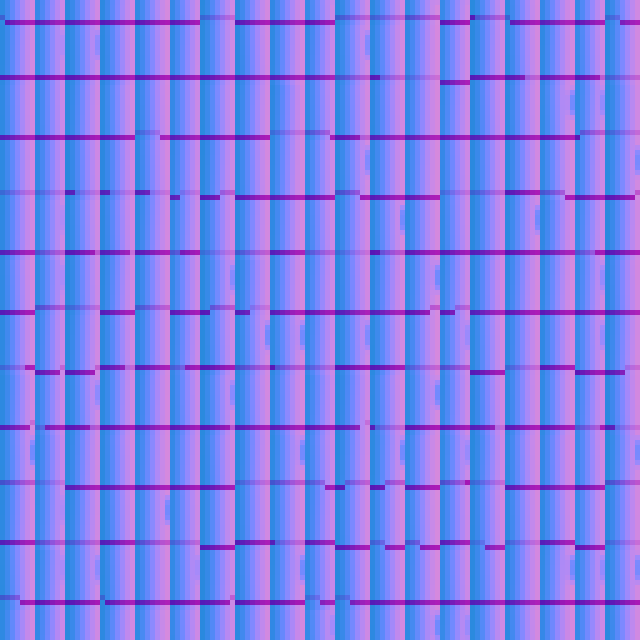
Write a WebGL 2 fragment shader that draws this texture map.

```glsl
#version 300 es
precision highp float;
// Tangent-space normal map of 19 by 11 rounded roof tiles, on a coarse texel grid.

uniform vec2 u_resolution;
out vec4 fragColor;

const float GRID = 128.0;               // texels per canvas side
const vec2 TILES = vec2(19.0, 11.0);    // repeats across and down

float hash(vec2 p) {
    return fract(sin(dot(p, vec2(127.1, 311.7))) * 43758.5453);
}

// Normal colour of one texel; the texel index wraps at the canvas edge.
vec3 tileTexel(vec2 texel) {
    vec2 center = mod(texel, GRID) + 0.5;
    vec2 tileSize = GRID / TILES;
    vec2 cell = center / tileSize - vec2(0.0, 0.556);
    vec2 id = mod(floor(cell), TILES);
    vec2 local = fract(cell);

    float shift = hash(id) - 0.5;
    float tilt = hash(id + 37.0) - 0.5;
    float wear = hash(id + 71.0);

    // Half-round body, leaning a little from tile to tile
    float across = local.x - 0.5 + 0.05 * shift + 0.08 * tilt * (local.y - 0.5);
    float nx = 0.68 * sin(2.8 * across);
    float ny = 0.075 + 0.015 * (wear - 0.5);

    // Some right edges dip towards the neighbouring tile
    float dip = smoothstep(0.8, 0.95, local.x) * step(0.8, wear);
    dip *= smoothstep(0.35, 0.6, local.y) * smoothstep(1.0, 0.75, local.y);
    nx = mix(nx, -0.3, 0.8 * dip);
    float nz = sqrt(1.0 - nx * nx - ny * ny);
    vec3 color = 0.5 + 0.5 * vec3(nx, ny, nz);

    // Lower lip: a steep dark band with a faint shoulder above it
    float lipOffset = (local.y - 0.1) * tileSize.y + 0.8 * shift + 0.6 * tilt * across;
    float inLip = step(-0.5, lipOffset) * step(lipOffset, 0.5);
    float steepness = mix(0.9 + 0.1 * wear, 0.2 + 0.3 * wear, step(0.18, lipOffset));
    vec3 lipColor = vec3(mix(0.5, color.r, 0.5), 0.09, 0.71);
    return mix(color, lipColor, inLip * steepness);
}

void main() {
    vec2 position = gl_FragCoord.xy / u_resolution * GRID - 0.5;
    vec2 base = floor(position);

    // Blend neighbouring texels over one screen pixel at their borders
    vec2 pixelsPerTexel = u_resolution / GRID;
    vec2 blend = clamp((fract(position) - 0.5) * pixelsPerTexel + 0.5, 0.0, 1.0);

    vec3 color = vec3(0.0);
    for (int j = 0; j < 2; j++) {
        for (int i = 0; i < 2; i++) {
            vec2 corner = vec2(i, j);
            vec2 weight = mix(1.0 - blend, blend, corner);
            color += weight.x * weight.y * tileTexel(base + corner);
        }
    }
    fragColor = vec4(color, 1.0);
}
```
